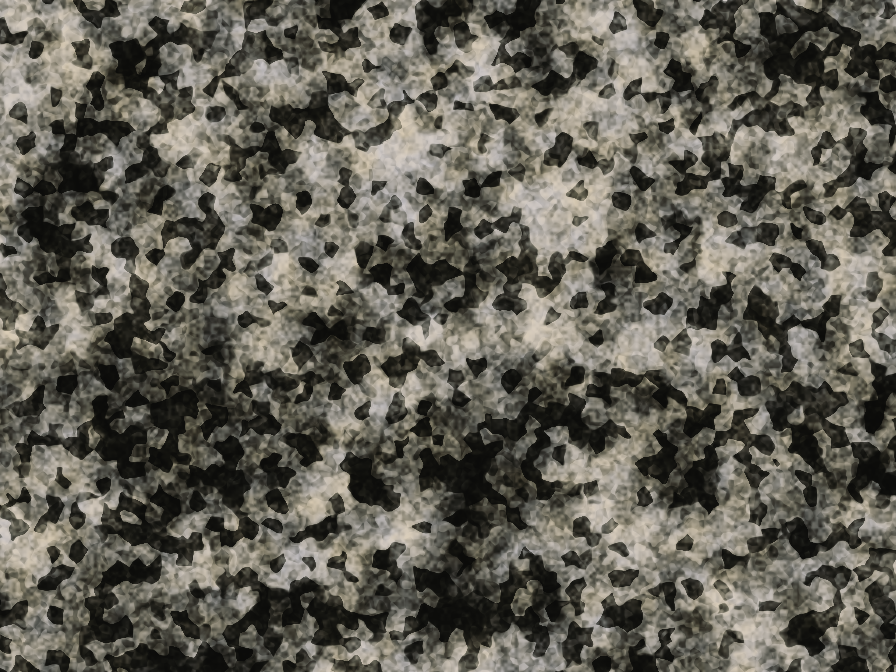
Reproduce this texture procedurally as a Shadertoy shader.

```glsl
// Polished speckled granite: black mica grains among grey quartz and cream feldspar.

// Feature counts per canvas height
#define PATCH_SCALE 10.0
#define FELDSPAR_SCALE 23.0
#define MICA_SCALE 45.0
#define CHIP_SCALE 105.0
#define DUST_SCALE 190.0
// Share of mica grains, edge crispness, grain raggedness, tonal contrast, tint
#define MICA_SHARE 0.34
#define CRISPNESS 18.0
#define RAGGED 0.009
#define CONTRAST 1.8
#define TINT 0.07

vec2 hash2(vec2 p) {
    vec3 q = fract(p.xyx * vec3(0.1031, 0.1030, 0.0973));
    q += dot(q, q.yzx + 33.33);
    return fract((q.xx + q.yz) * q.zy);
}

// Smooth value noise, 0 to 1
float noise(vec2 p) {
    vec2 cell = floor(p), f = fract(p);
    f = f * f * (3.0 - 2.0 * f);
    float low = mix(hash2(cell).x, hash2(cell + vec2(1, 0)).x, f.x);
    float high = mix(hash2(cell + vec2(0, 1)).x, hash2(cell + vec2(1, 1)).x, f.x);
    return mix(low, high, f.y);
}

// Voronoi grains with one random value each, blended softly at the borders
float grains(vec2 p, float seed) {
    vec2 cell = floor(p), f = fract(p);
    float total = 0.0, weights = 0.0;
    for (int y = -1; y <= 1; y++)
    for (int x = -1; x <= 1; x++) {
        vec2 offset = vec2(x, y);
        vec2 id = cell + offset + seed;
        float w = exp(-CRISPNESS * length(offset + hash2(id) - f));
        total += w * hash2(id + 57.0).y;
        weights += w;
    }
    return total / weights;
}

// Mineral colours from black mica to pale feldspar, placed by area share
vec3 mineralColor(float level) {
    const vec3 colors[8] = vec3[8](
        vec3(0.04, 0.04, 0.035), vec3(0.10, 0.10, 0.08),
        vec3(0.22, 0.21, 0.18), vec3(0.33, 0.33, 0.29),
        vec3(0.46, 0.45, 0.40), vec3(0.60, 0.58, 0.53),
        vec3(0.75, 0.72, 0.68), vec3(0.86, 0.82, 0.77));
    const float stops[8] = float[8](0.0, 0.12, 0.32, 0.50, 0.675, 0.835, 0.95, 1.0);
    vec3 color = colors[0];
    for (int i = 1; i < 8; i++) {
        float t = clamp((level - stops[i - 1]) / (stops[i] - stops[i - 1]), 0.0, 1.0);
        color = mix(color, colors[i], t);
    }
    return color;
}

void mainImage(out vec4 fragColor, in vec2 fragCoord) {
    vec2 uv = fragCoord / iResolution.y;

    // Ragged grain outlines
    vec2 warp = vec2(noise(uv * 75.0 + 11.0), noise(uv * 75.0 + 83.0)) - 0.5;
    vec2 p = uv + RAGGED * warp;

    // Layers, each centred on zero
    float patches = 2.0 * noise(p * PATCH_SCALE + 5.0) - 1.0;
    float feldspar = 2.0 * grains(p * FELDSPAR_SCALE, 17.0) - 1.0;
    float chips = 2.0 * grains(p * CHIP_SCALE, 131.0) - 1.0;
    float dust = 2.0 * noise(uv * DUST_SCALE + 29.0) - 1.0;

    // Mica gathers where the light patches are thin
    float edge = MICA_SHARE - 0.1 * patches;
    float mica = 1.0 - smoothstep(edge - 0.08, edge + 0.08, grains(p * MICA_SCALE, 71.0));

    // The logistic curve spreads the summed layers evenly over the colours
    float tone = 1.5 * (MICA_SHARE - mica) + 0.7 * feldspar + 0.9 * patches
               + 0.5 * chips + 0.5 * dust;
    float level = 1.0 / (1.0 + exp(-CONTRAST * tone));
    vec3 color = mineralColor(level);

    // Cream to blue-grey drift, strongest in the middle tones
    float hue = noise(p * 28.0 + 47.0) + 0.5 * noise(p * 90.0 + 3.0) - 0.75;
    color += TINT * hue * level * vec3(0.5, 0.1, -1.0);

    fragColor = vec4(clamp(color, 0.0, 1.0), 1.0);
}
```
